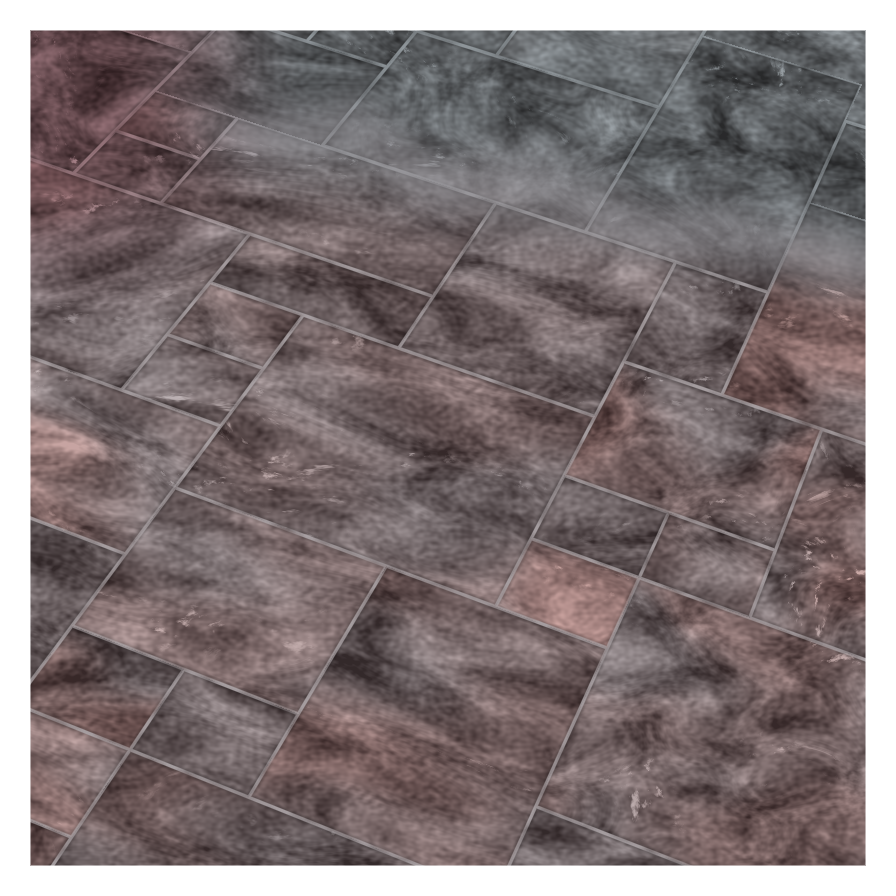
This texture is drawn by a WebGL 2 fragment shader. Its source:

```glsl
#version 300 es
precision highp float;
// Slate floor of mixed rectangular tiles in perspective, with a misty band and a white border.
uniform vec2 u_resolution;
out vec4 outColor;

const float BORDER = 0.034;
const float JOINT = 0.0016;              // half width of a joint
const vec3 DARK = vec3(0.20, 0.16, 0.165);
const vec3 LIGHT = vec3(0.70, 0.66, 0.67);
const vec3 GROUT = vec3(0.66, 0.63, 0.64);
const vec3 FLAKE = vec3(0.80, 0.77, 0.78);
const vec3 MIST = vec3(0.59, 0.58, 0.60);
const vec3 WARM = vec3(1.15, 0.97, 0.93);
const vec3 COOL = vec3(0.86, 0.92, 0.95);

// Floor grid to canvas, with y running down
const mat3 PERSPECTIVE = mat3(0.102, 0.0332, -0.0098,
                              -0.0543, 0.0461, -0.0333,
                              0.3385, 0.3516, 1.0);
const mat2 LATTICE = mat2(3, -4, 4, 2);  // steps between repeats of the module

// Rectangles: column, row, width, height
const vec4 MODULE[6] = vec4[6](
    vec4(0, 0, 3, 3), vec4(0, 3, 2, 2), vec4(0, 5, 1, 1),
    vec4(1, 5, 1, 1), vec4(2, 3, 2, 3), vec4(3, 2, 1, 1));
// Irregular cuts that replace the module at the far and left sides
const vec4 CUTS[12] = vec4[12](
    vec4(-4, -1, 3, 3), vec4(-3, 2, 3, 2), vec4(-2, 4, 2, 2), vec4(-1, 1, 1, 1),
    vec4(-1, -1, 2, 1), vec4(-2, -3, 3, 2), vec4(-3, -3, 1, 1), vec4(-3, -2, 1, 1),
    vec4(-6, -4, 3, 3), vec4(3, -3, 1, 2), vec4(4, -5, 3, 4), vec4(2, -8, 2, 5));

vec2 hash2(vec2 p) {
    vec3 h = fract(p.xyx * vec3(0.1031, 0.1030, 0.0973));
    h += dot(h, h.yzx + 33.33);
    return fract((h.xx + h.yz) * h.zy);
}

float gradientNoise(vec2 p) {
    vec2 i = floor(p), f = fract(p);
    vec2 u = f * f * f * (f * (f * 6.0 - 15.0) + 10.0);
    vec2 o = vec2(0, 1);
    float a = dot(hash2(i) * 2.0 - 1.0, f);
    float b = dot(hash2(i + o.yx) * 2.0 - 1.0, f - o.yx);
    float c = dot(hash2(i + o.xy) * 2.0 - 1.0, f - o.xy);
    float d = dot(hash2(i + o.yy) * 2.0 - 1.0, f - o.yy);
    return mix(mix(a, b, u.x), mix(c, d, u.x), u.y);
}

float fbm(vec2 p) {
    float sum = 0.0, amp = 0.5;
    for (int k = 0; k < 5; k++) {
        sum += amp * gradientNoise(p);
        p = mat2(1.9, 0.3, -0.3, 1.9) * p + 17.3;
        amp *= 0.62;
    }
    return sum;
}

// Distance to the nearest side, positive inside
float insideRect(vec2 q, vec2 size, vec2 rate) {
    vec2 side = min(q, size - q) / rate;
    return min(side.x, side.y);
}

// Tile under p: xy = its origin, z = distance to its joint on the canvas
vec3 findTile(vec2 p, vec2 rate) {
    vec3 tile = vec3(0);
    mat2 toLattice = inverse(LATTICE);
    for (int k = 0; k < 6; k++) {
        vec2 q = p - MODULE[k].xy;
        vec2 n = toLattice * q;
        q -= LATTICE * floor(n + vec2(0.64, 0.0));
        float edge = insideRect(q, MODULE[k].zw, rate);
        if (edge > 0.0) tile = vec3(round(p - q), edge);
    }
    for (int k = 0; k < 12; k++) {
        float edge = insideRect(p - CUTS[k].xy, CUTS[k].zw, rate);
        if (edge > 0.0) tile = vec3(CUTS[k].xy, edge);
    }
    return tile;
}

// Streaked stone, varied by tile
vec3 slate(vec2 s, vec2 id) {
    vec2 seed = hash2(id + 51.0), mood = hash2(id + 87.0);
    float angle = 0.12 + 0.5 * (seed.x - 0.5);
    vec2 q = mat2(cos(angle), -sin(angle), sin(angle), cos(angle)) * s;
    q = q * vec2(mix(7.0, 15.0, seed.y * seed.y), 21.0) + seed * 40.0;
    q += 0.9 * vec2(gradientNoise(q * 0.7), gradientNoise(q * 0.7 + 9.0));
    float streak = fbm(q);
    float grain = gradientNoise(s * vec2(120, 170) + seed * 30.0);
    float tone = 0.45 + 1.25 * streak + 0.28 * grain + 0.22 * (mood.x - 0.5);
    vec3 color = mix(DARK, LIGHT, clamp(tone, 0.0, 1.0));
    float patches = smoothstep(0.0, 0.3, gradientNoise(q * 0.55 + 5.0));
    float flakes = smoothstep(0.12, 0.34, fbm(q * vec2(4.0, 3.0) + 3.0));
    color = mix(color, FLAKE, 0.75 * flakes * patches);
    float rust = mood.y * smoothstep(-0.3, 0.3, gradientNoise(q * 0.4));
    return color * mix(vec3(1), WARM, rust);
}

void main() {
    vec2 uv = gl_FragCoord.xy / u_resolution;
    vec2 s = vec2(uv.x, 1.0 - uv.y);
    float pixel = 1.0 / min(u_resolution.x, u_resolution.y);
    vec3 g = inverse(PERSPECTIVE) * vec3(s, 1);
    vec2 p = g.xy / g.z;
    vec2 dx = dFdx(p) * u_resolution.x, dy = dFdy(p) * u_resolution.y;
    vec2 rate = sqrt(dx * dx + dy * dy);
    vec3 tile = findTile(p, rate);
    vec3 color = slate(s, tile.xy);

    // Shaded tile rims and worn, pale joints
    color *= mix(0.84, 1.0, smoothstep(JOINT, 0.006, tile.z));
    float wear = 0.72 + 0.7 * gradientNoise(s * 45.0);
    float joint = 1.0 - smoothstep(JOINT - pixel * 0.5, JOINT + pixel, tile.z);
    color = mix(color, GROUT, joint * clamp(wear, 0.25, 0.95));

    // Cool far end, reddish far left corner and drifting mist
    float depth = s.y - 0.06 - 0.22 * s.x;
    float right = smoothstep(0.12, 0.34, s.x);
    float far = (1.0 - smoothstep(-0.02, 0.10, depth)) * right;
    color = mix(color, vec3(dot(color, vec3(0.333))) * COOL, 0.85 * far);
    float corner = 1.0 - smoothstep(0.05, 0.30, length(s - vec2(0.06, 0.1)));
    color *= mix(vec3(1), vec3(0.92, 0.74, 0.77), corner);
    float drift = depth - 0.02 + 0.05 * gradientNoise(s * vec2(9, 5));
    float mist = exp(-drift * drift / 0.0016) * right;
    color = mix(color, MIST, 0.55 * mist);

    // White border
    vec2 inset = min(uv, 1.0 - uv) - BORDER;
    float frame = smoothstep(-pixel, pixel, min(inset.x, inset.y));
    outColor = vec4(mix(vec3(1), color, frame), 1);
}
```
